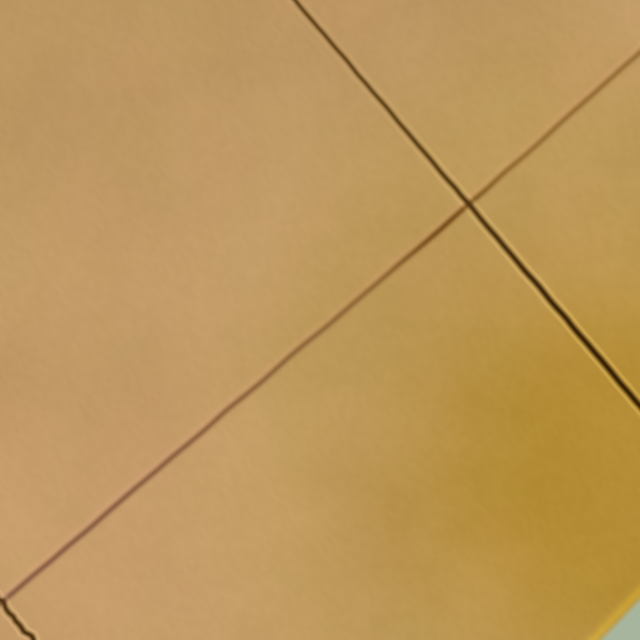
Give the GLSL for this texture, as a WebGL 1 fragment shader.

```glsl
precision highp float;
// Large ochre floor slabs seen close up, with a tilted grid of joints:
// dark narrow grooves one way and soft brown seams the other. Built from
// a rotated repeating frame, a radial tint and layered value noise.

uniform vec2 u_resolution;

float hash(vec2 p) {
  vec3 q = fract(vec3(p.xyx) * 0.1031);
  q += dot(q, q.yzx + 33.33);
  return fract((q.x + q.y) * q.z);
}

float noise(vec2 p) {
  vec2 i = floor(p), f = fract(p);
  f = f * f * (3.0 - 2.0 * f);
  return mix(mix(hash(i), hash(i + vec2(1.0, 0.0)), f.x),
             mix(hash(i + vec2(0.0, 1.0)), hash(i + vec2(1.0, 1.0)), f.x), f.y);
}

float fbm(vec2 p) {
  float sum = 0.0, amp = 0.5;
  for (int i = 0; i < 4; i++) {
    sum += amp * noise(p);
    p = mat2(1.6, 1.2, -1.2, 1.6) * p + 7.3;
    amp *= 0.5;
  }
  return sum / 0.9375;
}

// Soft line profile around zero
float ridge(float d, float width) {
  return exp(-d * d / (width * width));
}

// Signed distance to the nearest joint, repeating with the slab size
float joint(float x) {
  return (fract(x / 0.96 + 0.5) - 0.5) * 0.96;
}

void main() {
  vec2 uv = gl_FragCoord.xy / u_resolution;
  float mottle = fbm(uv * 5.0 + 3.0) - 0.5;

  // Slab frame: x runs along the seams, y along the grooves
  vec2 q = uv - vec2(0.733, 0.680);
  vec2 slab = vec2(dot(q, vec2(0.762, 0.648)), dot(q, vec2(-0.648, 0.762)));

  // Pale sand deepening to ochre toward the lower right
  float reach = length((uv - vec2(0.99, 0.25)) * vec2(1.0, 0.92)) + 0.14 * mottle;
  vec3 color = mix(vec3(0.705, 0.545, 0.210), vec3(0.742, 0.600, 0.352),
                   smoothstep(0.14, 0.48, reach));
  color = mix(color, vec3(0.755, 0.607, 0.402), smoothstep(0.45, 0.78, reach));

  // Duller upper left, rosier lower left, cloudy stains and fine grain
  color -= 0.025 * smoothstep(0.5, 1.1, uv.y - 0.6 * uv.x + 0.2);
  color += vec3(0.020, 0.006, 0.014) * smoothstep(0.6, 0.0, length(uv - vec2(0.05, 0.2)));
  color += vec3(0.05, 0.05, 0.04) * mottle;
  color += vec3(0.022, 0.004, 0.020) * (fbm(uv * 9.0 + 31.0) - 0.5);
  color += 0.014 * (noise(slab * vec2(150.0, 90.0)) - 0.5);

  // Brown seam, slightly bent past the crossing, with a rosy upper lip
  float seam = joint(slab.y - 0.025 * max(slab.x, 0.0)) + 0.002 * (noise(slab.xx * 14.0) - 0.5);
  float far = smoothstep(0.1, -0.9, slab.x);
  float nearCrossing = ridge(slab.x + 0.05, 0.09);
  vec3 seamColor = mix(vec3(0.54, 0.38, 0.17), vec3(0.51, 0.34, 0.25), far);
  color += vec3(0.035, 0.010, 0.030) * ridge(seam - 0.008, 0.005);
  color = mix(color, seamColor - 0.07 * nearCrossing,
              ridge(seam, 0.0048) * (0.72 + 0.22 * nearCrossing + 0.12 * far));

  // Dark groove, deeper downward, with pale lips; chipped at the far joint
  float chip = step(slab.x, -0.5) * (noise(slab.yy * 70.0) - 0.5);
  float groove = joint(slab.x) + 0.0012 * (noise(slab.yy * 30.0) - 0.5) + 0.005 * chip;
  float depth = smoothstep(0.3, -0.35, slab.y);
  color += vec3(0.10, 0.10, 0.08) * (0.25 + 0.75 * depth) * ridge(abs(groove) - 0.0085, 0.003);
  color = mix(color, mix(vec3(0.35, 0.24, 0.08), vec3(0.19, 0.11, 0.01), depth),
              ridge(groove, 0.0036 + 0.0010 * depth) * (0.88 + 0.1 * depth));

  // Pale grey-green corner beyond the floor, behind a yellow rim
  float edge = dot(uv - vec2(0.936, 0.0), vec2(0.72, -0.69)) - 0.12 * uv.y * (0.07 - uv.y);
  color += vec3(0.08, 0.08, 0.0) * ridge(edge + 0.007, 0.008);
  color = mix(color, vec3(0.66, 0.71, 0.62), smoothstep(-0.005, 0.008, edge));

  gl_FragColor = vec4(clamp(color, 0.0, 1.0), 1.0);
}
```
